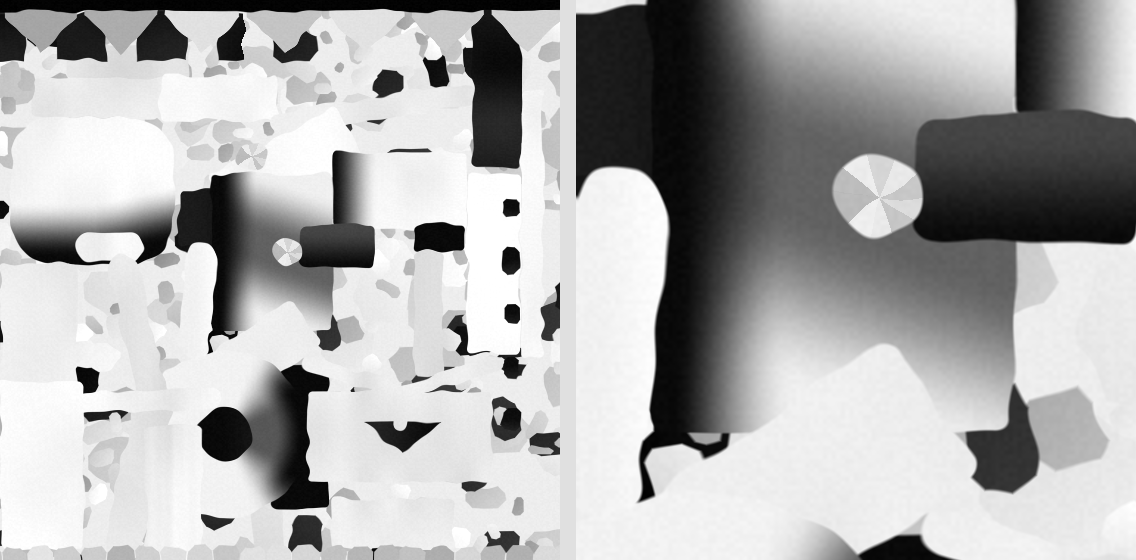
Left: the whole. Right: its middle third, enlarged.
This texture map is drawn by a three.js fragment shader. Its source:

```glsl
// Baked ambient occlusion atlas: pale packed islands, soft dark folds, black gaps.
varying vec2 vUv;

const float EDGE = 0.0013;   // half width of an island border
const float WOBBLE = 0.009;  // irregularity of the borders
const float GRAIN = 0.025;   // bake noise
const float ROUND = 0.009;   // corner radius of blocks
const float BLACK = 0.035;
const float PALE = 0.965;
const float TAB = 0.145;     // spacing of the top tabs
const vec2 FOLD = vec2(0.40, 0.225);  // centre of the curved fold
const vec2 NECK = vec2(0.717, 0.19);  // tip of the V opening

vec2 p;      // wobbled position
float tone;  // brightness painted so far

float hash(vec2 v) { return fract(sin(dot(v, vec2(127.1, 311.7))) * 43758.5453); }

float noise(vec2 v) {
  vec2 i = floor(v), f = fract(v);
  f = f * f * (3.0 - 2.0 * f);
  return mix(mix(hash(i), hash(i + vec2(1, 0)), f.x),
             mix(hash(i + vec2(0, 1)), hash(i + vec2(1, 1)), f.x), f.y);
}

mat2 turn(float a) { return mat2(cos(a), -sin(a), sin(a), cos(a)); }

float chamfer(vec2 v, vec2 h) {
  vec2 q = abs(v);
  return max(max(q.x - h.x, q.y - h.y), (q.x + q.y - 0.78 * (h.x + h.y)) * 0.707);
}

void paint(float d, float shade) {
  tone = mix(tone, shade, 1.0 - smoothstep(-EDGE, EDGE, d));
}

void slab(vec2 v, vec2 h, float r, float shade) {
  vec2 q = abs(v) - h + r;
  paint(length(max(q, 0.0)) + min(max(q.x, q.y), 0.0) - r, shade);
}

void block(float x, float y, float w, float h, float shade) {
  slab(p - vec2(x, y), vec2(w, h), ROUND, shade);
}

void limb(vec2 a, vec2 b, float r, float shade) {
  vec2 d = b - a;
  paint(length(p - a - d * clamp(dot(p - a, d) / dot(d, d), 0.0, 1.0)) - r, shade);
}

// Chamfered pieces, one per grid cell, each with its own turn, tone and gradient
void scatter(float grid, float share, float lo, float hi) {
  for (int j = -1; j <= 1; j++) for (int i = -1; i <= 1; i++) {
    vec2 id = floor(p * grid) + vec2(i, j), key = id + grid * 3.7;
    if (hash(key) > share) continue;
    vec2 jitter = vec2(hash(key + 11.3), hash(key + 27.1));
    vec2 size = mix(vec2(0.18), vec2(0.62, 0.45), vec2(hash(key + 5.9), hash(key + 8.2)));
    vec2 q = turn(2.6 * pow(hash(key + 41.7), 3.0)) * (p * grid - id - jitter);
    float shade = mix(lo, hi, hash(key + 63.4) + 0.16 * (q.x - q.y));
    paint(chamfer(q, size) / grid, shade);
  }
}

// Round cap with radial facets
void fan(vec2 c) {
  vec2 q = p - c;
  float facet = floor((atan(q.y, q.x) + 3.1416) * 1.6);
  paint(length(q) - 0.027, mix(0.72, 1.0, hash(vec2(facet, 3.0))));
}

void main() {
  vec2 uv = vUv;
  p = uv + WOBBLE * (vec2(noise(uv * 38.0), noise(uv * 38.0 + 71.0)) - 0.5);
  float soft = PALE + 0.035 - 0.11 * noise(uv * 7.0) * noise(uv * vec2(23, 9) + 5.0);
  float dim = soft - 0.05;
  float murk = BLACK + 0.13 * noise(uv * 9.0);
  tone = 0.93;

  // Small packed pieces and the gaps among them
  scatter(8.0, 0.9, 0.76, 1.0);
  scatter(15.0, 0.5, 0.68, 1.0);
  scatter(13.0, 0.27, 0.02, 0.22);
  scatter(25.0, 0.25, 0.6, 1.0);

  // Upper bands and the dome with its shaded hem
  block(0.23, 0.89, 0.11, 0.03, soft - 0.09);
  block(0.17, 0.825, 0.11, 0.035, dim);
  block(0.39, 0.825, 0.105, 0.04, soft);
  limb(vec2(0.5, 0.78), vec2(0.83, 0.83), 0.02, dim);
  float hem = smoothstep(0.0, 0.1, uv.y - 0.54 - 0.22 * max(uv.x - 0.17, 0.0));
  slab(p - vec2(0.165, 0.66), vec2(0.145, 0.13), 0.075, mix(BLACK, soft, hem));
  block(0.36, 0.61, 0.04, 0.05, murk);

  // Central valley, black on the left and grey across its middle
  float valley = mix(0.38, 0.94, smoothstep(0.02, 0.13, abs(uv.y - 0.725 + 0.35 * uv.x)));
  valley = mix(BLACK, valley, smoothstep(0.405, 0.475, uv.x + 0.02 * noise(uv * 12.0)));
  slab(turn(0.5) * (p - vec2(0.51, 0.7)), vec2(0.13, 0.055), ROUND, soft);
  block(0.485, 0.55, 0.108, 0.14, valley);
  block(0.535, 0.22, 0.05, 0.13, BLACK);
  slab(turn(0.6) * (p - vec2(0.475, 0.375)), vec2(0.09, 0.05), ROUND, dim);

  // Curved fold around a dark disc
  vec2 f = uv - FOLD;
  float bend = abs(atan(f.y, f.x));
  float fold = mix(0.34, 0.95, smoothstep(0.35, 1.25, bend));
  float rim = smoothstep(0.09, 0.14, length(f)) * (1.0 - smoothstep(0.5, 1.1, bend));
  paint(length(p - FOLD) - 0.15, mix(fold, BLACK, rim));
  paint(length(p - FOLD) - 0.048, BLACK + 0.9 * max(f.x, 0.0));

  // Left cloth, limbs and skirt
  vec2 hip = vec2(0.275, 0.28);
  block(0.07, 0.41, 0.068, 0.12, dim);
  block(0.075, 0.17, 0.075, 0.15, soft);
  limb(vec2(0.16, 0.56), vec2(0.23, 0.56), 0.025, soft);
  limb(vec2(0.22, 0.52), hip, 0.026, dim);
  limb(hip, vec2(0.22, 0.03), 0.034, dim);
  limb(vec2(0.14, 0.28), vec2(0.38, 0.29), 0.018, soft);
  block(0.31, 0.11, 0.05, 0.13, soft - 0.04 * noise(uv.xx * 70.0));
  limb(vec2(0.36, 0.54), vec2(0.345, 0.39), 0.028, soft);

  // Right panels: shaded sheet, dark sleeve, post and tall block
  block(0.714, 0.66, 0.12, 0.068, mix(BLACK, soft, smoothstep(0.59, 0.675, uv.x)));
  block(0.602, 0.56, 0.066, 0.038, mix(BLACK, 0.27, smoothstep(0.52, 0.59, uv.y)));
  block(0.785, 0.575, 0.046, 0.024, BLACK);
  block(0.765, 0.44, 0.027, 0.11, soft - 0.12);
  block(0.882, 0.53, 0.047, 0.16, soft + 0.02);
  fan(vec2(0.515, 0.55));
  fan(vec2(0.45, 0.72));

  // Torso with V opening and straps
  block(0.715, 0.22, 0.165, 0.08, dim);
  block(0.7, 0.065, 0.11, 0.045, dim);
  vec2 n = p - NECK;
  paint(max(abs(n.x) * 0.8 - n.y, n.y - 0.055) * 0.75, murk);
  for (int s = -1; s <= 1; s++) {
    float side = float(s);
    limb(NECK + vec2(0, 0.11), NECK + vec2(side * 0.165, 0.05 + 0.11 * side * side), 0.013, dim);
  }

  // Dark column, side strip and the holes along it
  block(0.888, 0.85, 0.043, 0.15, murk);
  block(0.95, 0.6, 0.019, 0.24, soft);
  for (int k = 0; k < 5; k++) {
    float h = hash(vec2(k, 9));
    vec2 q = p - vec2(0.912 + 0.08 * step(0.65, h), 0.63 - 0.095 * float(k));
    paint(chamfer(q, vec2(0.015, 0.015 + 0.015 * h)), 0.05 - 4.0 * min(q.y, 0.0));
  }

  // Top row of pointed tabs with black gaps, then the scalloped lower border
  float tab = floor(p.x / TAB), x = abs(fract(p.x / TAB) - 0.5) * TAB;
  if (hash(vec2(tab, 4)) > 0.35) paint(max(0.028 - x, abs(p.y - 0.935) - 0.042), murk);
  paint(max(x - 0.066, x + 0.905 - p.y), mix(0.6, 0.9, hash(vec2(tab, 2))));
  paint(0.98 - p.y, BLACK * 0.3);
  vec2 s = p * 21.0;
  paint(chamfer(vec2(fract(s.x) - 0.5, s.y), vec2(0.48, 0.5)) / 21.0,
        mix(0.68, 0.9, hash(vec2(floor(s.x), 6))));

  tone += GRAIN * (noise(uv * 380.0) - 0.5);
  gl_FragColor = vec4(vec3(clamp(tone, 0.0, 1.0)), 1.0);
}
```
